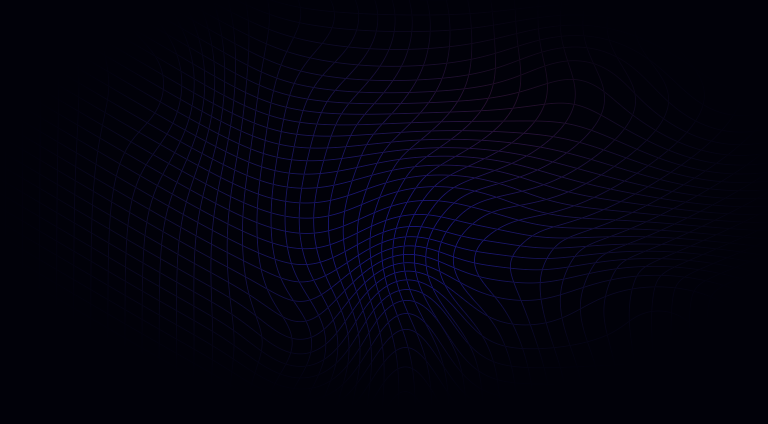
This background is drawn by a Shadertoy shader. Its source:

```glsl
// A warped mesh of thin blue and violet lines fading into a near-black night.

const vec3 NIGHT  = vec3(0.002, 0.002, 0.035);
const vec3 VIOLET = vec3(0.105, 0.085, 0.28);
const vec3 BLUE   = vec3(0.10, 0.095, 0.52);
const vec3 ROSE   = vec3(0.20, 0.075, 0.16);

const float LINE_HALF_WIDTH = 0.0009; // in canvas heights
const float EDGE_SOFTNESS   = 0.52;   // in output samples

// Soft elliptical hill, 1 at its centre.
float hill(vec2 p, vec2 centre, vec2 radius) {
    vec2 d = (p - centre) / radius;
    return exp(-dot(d, d));
}

// Zero for negative d, linear for positive d, with a rounded knee.
float softRamp(float d, float knee) {
    return 0.5 * (d + sqrt(d * d + knee * knee));
}

// Field whose whole values are the rows of the mesh.
float rowField(vec2 p) {
    float rows = 1.74 - 29.72 * p.y + 17.7 * softRamp(-0.258 - p.x, 0.12);
    rows -= 1.5 * hill(p, vec2(-0.20, -0.32), vec2(0.12, 0.14));
    rows += 5.4 * hill(p, vec2(0.05, -0.21), vec2(0.13, 0.178));
    rows += 3.2 * hill(p, vec2(0.05, -0.425), vec2(0.13, 0.142));
    rows += 2.5 * hill(p, vec2(0.156, 0.073), vec2(0.237, 0.118));
    rows += 1.2 * hill(p, vec2(0.25, -0.14), vec2(0.12, 0.14));
    rows += 4.0 * hill(p, vec2(0.65, -0.175), vec2(0.31, 0.13));
    rows -= 4.2 * hill(p, vec2(0.84, 0.19), vec2(0.25, 0.19));
    rows += 2.0 * hill(p, vec2(0.46, 0.36), vec2(0.17, 0.13));
    rows -= 0.8 * hill(p, vec2(-0.01, 0.322), vec2(0.28, 0.107));
    return rows;
}

// Field whose whole values are the columns of the mesh.
float columnField(vec2 p) {
    float drop = 0.405 - p.y;
    float bend = p.x + 0.175 - 2.72 * drop * drop;
    float columns = 7.18 + 24.82 * p.x - 11.8 * softRamp(bend, 0.095);
    columns += 3.8 * hill(p, vec2(0.165, -0.111), vec2(0.19, 0.165));
    columns += 0.9 * hill(p, vec2(-0.14, -0.01), vec2(0.165, 0.165));
    columns += 1.2 * hill(p, vec2(0.45, -0.235), vec2(0.14, 0.14));
    columns -= 2.0 * hill(p, vec2(-0.175, -0.305), vec2(0.14, 0.13));
    columns -= 3.3 * hill(p, vec2(-0.495, 0.30), vec2(0.142, 0.213));
    columns -= 2.4 * hill(p, vec2(-0.104, 0.48), vec2(0.19, 0.17));
    columns += 2.2 * hill(p, vec2(0.61, 0.43), vec2(0.31, 0.142));
    return columns;
}

// Antialiased coverage of the lines where the field is a whole number.
float contour(float field, float halfWidth) {
    float slope = max(length(vec2(dFdx(field), dFdy(field))), 1e-4);
    float distance = abs(fract(field - 0.5) - 0.5) / slope;
    return clamp(0.5 + 0.5 * (halfWidth - distance) / EDGE_SOFTNESS, 0.0, 1.0);
}

// Blue core, violet surroundings and a rose tint at the upper right.
vec3 lineColour(vec2 p) {
    vec3 colour = mix(VIOLET, BLUE, hill(p, vec2(0.05, -0.06), vec2(0.32, 0.25)));
    return mix(colour, ROSE, 0.85 * hill(p, vec2(0.32, 0.29), vec2(0.32, 0.22)));
}

void mainImage(out vec4 fragColor, in vec2 fragCoord) {
    vec2 p = (fragCoord - 0.5 * iResolution.xy) / iResolution.y;

    // Mesh
    float halfWidth = LINE_HALF_WIDTH * iResolution.y;
    float rows = contour(rowField(p), halfWidth);
    float columns = contour(columnField(p), halfWidth);
    float mesh = max(rows, columns);

    // Elliptical fade towards the rim
    float rim = length((p - vec2(0.014, 0.045)) / vec2(0.90, 0.49));
    float fade = 1.0 - smoothstep(0.35, 1.07, rim);

    fragColor = vec4(NIGHT + lineColour(p) * mesh * fade, 1.0);
}
```
